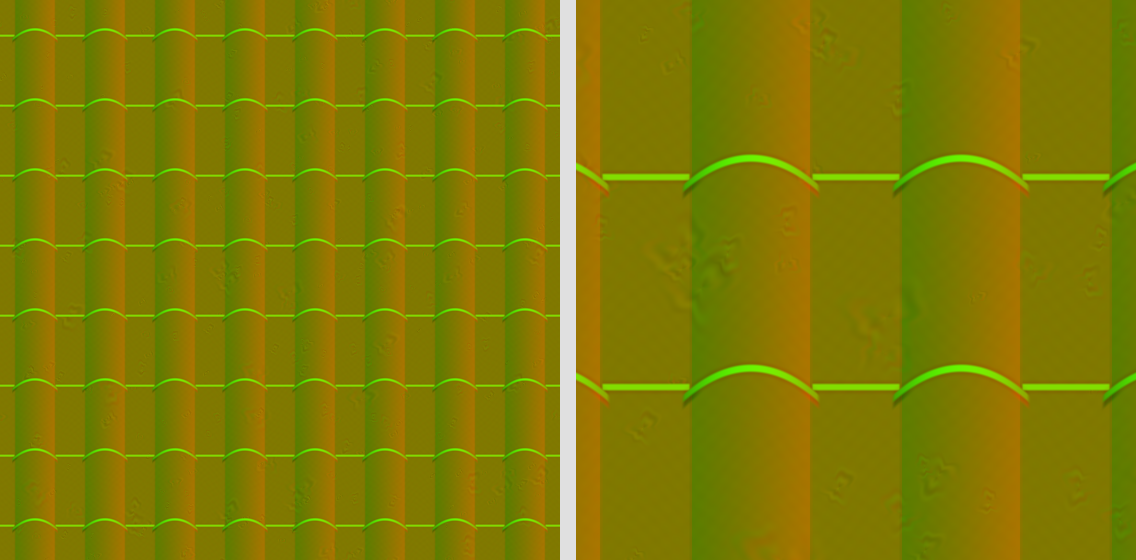
Left: the whole. Right: its middle third, enlarged.
A WebGL 2 fragment shader for this texture map:

```glsl
#version 300 es
precision highp float;
// Roof tiles as a two-channel slope map: red is the sideways slope, green the upward slope.
// An 8 by 8 grid of round rolls and flat pans, with bright lips where the rows overlap,
// worn by faint dents scattered with wrapping cellular noise.
uniform vec2 u_resolution;
out vec4 outColor;

const float REPEATS = 8.0;
const float ROLL_HALF = 0.281;   // half width of a roll, in tile units
const float LIP_HALF = 0.330;    // half width of the curved lip
const float LIP_TOP = 0.580;
const float PAN_LIP = 0.490;     // height of the straight lip
const vec2 FLAT_SLOPE = vec2(0.502, 0.472);

vec2 hash2(vec2 p) {
  vec3 q = fract(p.xyx * vec3(0.1031, 0.1030, 0.0973));
  q += dot(q, q.yzx + 33.33);
  return fract((q.xx + q.yz) * q.zy);
}

// Coverage of a band of the given half width around distance zero
float band(float d, float halfWidth, float soft) {
  return 1.0 - smoothstep(halfWidth - soft, halfWidth + soft, abs(d));
}

// Slope of scattered, rippled dents; the grid wraps at the canvas edge
vec2 dentSlope(vec2 uv, float grid, float rarity) {
  vec2 p = uv * grid, home = floor(p), slope = vec2(0.0);
  for (int j = -1; j <= 1; j++) {
    for (int i = -1; i <= 1; i++) {
      vec2 cell = home + vec2(i, j);
      vec2 id = mod(cell, grid);
      vec2 kind = hash2(id + 41.0);
      vec2 d = p - cell - hash2(id + 7.0);
      float angle = atan(d.y, d.x);
      float wobble = 1.0 + 0.18 * sin(3.0 * angle + 6.28 * kind.y)
                         + 0.10 * sin(7.0 * angle + 20.0 * kind.x);
      float radius = mix(0.14, 0.42, kind.y);
      float r = length(d) / (radius * wobble);
      float present = step(rarity, kind.x);
      float broken = 0.5 + 0.5 * sin(2.0 * angle + 30.0 * kind.x);
      float ripple = sin(11.0 * r + 5.0 * kind.y) * smoothstep(1.1, 0.7, r);
      slope += present * broken * ripple * d / max(length(d), 0.02);
    }
  }
  return slope;
}

// Fine surface unevenness from layered sines with whole periods
vec2 grainSlope(vec2 uv) {
  vec2 a = 6.2831853 * uv;
  return vec2(sin(87.0 * a.x + 3.0 * sin(11.0 * a.y)) * sin(79.0 * a.y),
              sin(91.0 * a.y + 3.0 * sin(13.0 * a.x)) * sin(73.0 * a.x));
}

// Slope of the tile body: a rounded roll between flat pans
vec2 bodySlope(float x, float rowHeight, float soft) {
  float t = x / ROLL_HALF;
  float inside = band(x, ROLL_HALF, soft);
  float strength = mix(0.178, 0.148, rowHeight) * (t < 0.0 ? 0.92 : 1.0);
  vec2 roll = vec2(strength * t, t < 0.0 ? 0.022 * t * t : -0.015 * t);
  float crease = band(abs(x) - ROLL_HALF - 0.006, 0.006, soft);
  return FLAT_SLOPE + roll * inside + vec2(0.035 * sign(x), -0.012) * crease;
}

// Adds a lip: a faint shade on both sides, then a bright edge with a soft profile
vec2 addLip(vec2 slope, float d, float halfWidth, vec2 lipSlope, float mask, float soft) {
  float shade = band(d, halfWidth + 0.014, soft + 0.008);
  slope.y -= 0.06 * shade * mask;
  return mix(slope, lipSlope, band(d, halfWidth, soft + 0.004) * mask);
}

void main() {
  vec2 uv = gl_FragCoord.xy / u_resolution;
  vec2 tile = fract(uv * REPEATS);
  float soft = 0.75 * REPEATS / min(u_resolution.x, u_resolution.y);
  float x = tile.x - 0.5;

  // Curved lip and signed distance to it
  float bend = 1.38;
  float lipY = LIP_TOP - bend * x * x;
  float tilt = 2.0 * bend * x;
  vec2 normal = vec2(tilt, 1.0) / sqrt(1.0 + tilt * tilt);
  float arcD = (tile.y - lipY) * normal.y;
  float side = abs(x) / LIP_HALF;

  // Tile body, higher values of rowHeight lie just below a lip
  float edgeY = abs(x) < LIP_HALF ? lipY : PAN_LIP;
  float rowHeight = fract(tile.y - edgeY);
  vec2 slope = bodySlope(x, rowHeight, soft);
  slope += 0.042 * dentSlope(uv, 15.0, 0.60) + 0.045 * dentSlope(uv, 31.0, 0.80);
  slope += 0.005 * grainSlope(uv);

  // Straight lip across the pan
  float panMask = smoothstep(0.285, 0.300, abs(x));
  slope = addLip(slope, tile.y - PAN_LIP, 0.0150, vec2(0.51, 0.87), panMask, soft);

  // Curved lip around the roll end, thinner and dimmer toward its tips
  float arcMask = 1.0 - smoothstep(LIP_HALF - 0.02, LIP_HALF + 0.005, abs(x));
  float arcWidth = mix(0.0165, 0.0120, side * side);
  vec2 arcSlope = vec2(0.41 + 0.22 * normal.x, 0.96 - 0.33 * side * side);
  slope = addLip(slope, arcD, arcWidth, arcSlope, arcMask, soft);

  // Small sloped shadow under the tips of the curved lip
  float tip = smoothstep(0.65, 0.92, side) * arcMask * band(arcD + 0.024, 0.012, soft + 0.006);
  slope += vec2(0.16 * sign(x), -0.06) * tip;

  outColor = vec4(clamp(slope, 0.0, 1.0), 0.0, 1.0);
}
```
